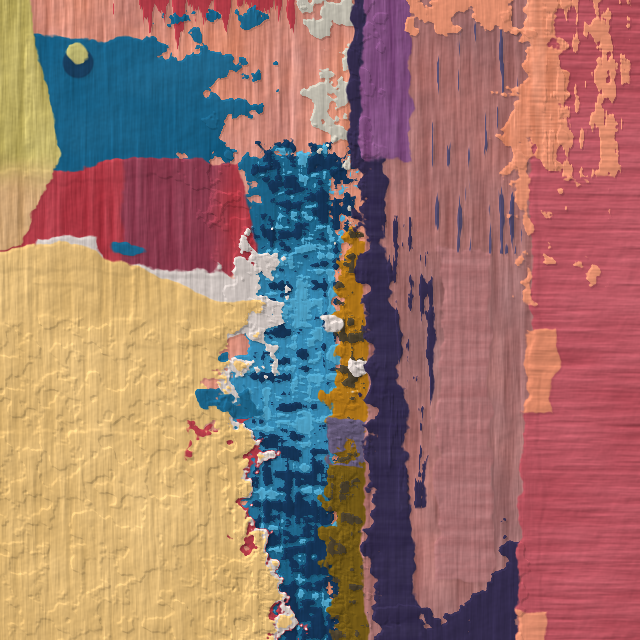
Give the GLSL for this texture, as a WebGL 2 fragment shader.

```glsl
#version 300 es
precision highp float;
// Thick abstract paint: cream, blue, ochre, indigo, mauve and crimson slabs with dry-brushed edges.
uniform vec2 u_resolution;
out vec4 fragColor;

float hash(vec2 p) { return fract(sin(dot(p, vec2(127.1, 311.7))) * 43758.5453); }

float noise(vec2 p) {
  vec2 i = floor(p), f = fract(p);
  f = f * f * (3. - 2. * f);
  return mix(mix(hash(i), hash(i + vec2(1, 0)), f.x),
             mix(hash(i + vec2(0, 1)), hash(i + 1.), f.x), f.y);
}

// Centred fractal noise
float fbm(vec2 p) {
  float sum = -.47, amp = .5;
  for (int i = 0; i < 4; i++) {
    sum += amp * noise(p);
    p = mat2(1.9, .3, -.3, 1.9) * p + 17.;
    amp *= .5;
  }
  return sum;
}

// Distance to the sides of a rectangle, positive inside
float block(vec2 p, float x0, float y0, float x1, float y1) {
  return min(min(p.x - x0, x1 - p.x), min(p.y - y0, y1 - p.y));
}

float rise(float a, float b, float v) { return smoothstep(a, b, v); }

// Cover with a coat of colour; alpha stores paint thickness
void lay(inout vec4 c, vec3 colour, float d) {
  c.rgb = mix(c.rgb, colour, rise(-.002, .002, d));
  c.a += .22 * rise(-.004, .005, d);
}

vec4 paint(vec2 p) {
  float broad = fbm(p * 9.), grain = fbm(p * 42.);
  float vert = fbm(p * vec2(120, 9)), horiz = fbm(p * vec2(9, 120));
  vec2 q = p + .03 * vec2(broad, fbm(p * 11. + 7.)) + .02 * vec2(grain, -grain);
  float x = q.x, y = q.y;
  vec3 peach = vec3(.87, .55, .43), red = vec3(.67, .23, .27), indigo = vec3(.2, .17, .29);
  vec3 blue = vec3(.11, .38, .52), chalk = vec3(.79, .75, .73);

  // Salmon ground with red drips along the top
  vec4 c = vec4(mix(vec3(.8, .54, .49), peach, .5 + 2. * broad) + .3 * vert, 0);
  lay(c, red, block(q, .2, .975, .45, 1.1) + .14 * vert);

  // Blue slab, dry on its right side
  lay(c, blue + .15 * broad, block(q, .04, .72, .36, .94) + .35 * grain * rise(.2, .34, x));

  // Blue column with a woven dark and light drag
  float weave = fbm(p * vec2(38, 85)) + .6 * vert;
  float middle = rise(.12, .34, y) * (1. - rise(.52, .66, y));
  lay(c, mix(blue, vec3(.21, .53, .69), middle), block(q, .36, -.1, .535, .775) + .12 * grain);
  float column = block(q, .395, -.1, .56, .78) + .1 * grain;
  lay(c, vec3(.08, .2, .33), min(column, .1 * (weave + .04 - .16 * middle)));
  lay(c, vec3(.3, .62, .76), min(column, .1 * (.1 * middle - weave - .2)));

  // Red slab with a darker glazed half
  float glaze = rise(.185, .195, x) * (1. - rise(.32, .37, x));
  lay(c, mix(red, vec3(.53, .23, .3), glaze) + .15 * vert,
      block(q, -.1, .575, .395 - .2 * max(y - .6, 0.), .735 + .015 * rise(.07, .2, x)));
  lay(c, blue, .016 - length((q - vec2(.197, .608)) * vec2(.6, 1.5)));

  // Chalky edge, then the big cream field with chipped right side
  lay(c, chalk, block(q, .06, .55, .15, .622));
  lay(c, chalk, block(q, .2, .46, .41, .583) + .2 * grain * rise(.33, .4, x));
  float edge = .425 - .09 * rise(.05, .38, y) + .04 * rise(.38, .5, y) + .05 * exp(-pow(abs(y - .295) / .03, 2.));
  float side = edge - x + .15 * grain * rise(.2, .34, x);
  float top = .612 - .03 * rise(.1, .22, x) - .05 * rise(.19, .38, x) - y;
  lay(c, red, min(min(side + .015, .33 - y), top));
  lay(c, chalk, min(min(side + .012, .1 * grain), .5 - y));
  lay(c, vec3(.86, .71, .46) + .12 * broad + .07 * vert, min(side, top));
  lay(c, mix(red, blue, step(.35, y)), min(block(q, .29, .27, .41, .45), .1 * (fbm(p * 34. + 5.) - .14)));

  // Olive cream corner, its beige tail and a raised dab
  float left = .09 - .045 * rise(.75, 1., y) - .055 * (1. - rise(.62, .76, y));
  lay(c, mix(vec3(.8, .64, .46), vec3(.73, .67, .39), rise(.69, .77, y)) + .25 * vert, min(left - x, y - .615));
  lay(c, vec3(.1, .24, .36), .024 - length(p - vec2(.122, .902)));
  lay(c, vec3(.72, .69, .43), .016 - length(q - vec2(.12, .917)));

  // Pale seam, then ochre turning olive
  lay(c, vec3(.73, .71, .66), block(q, .513, .61, .566, 1.1) + .22 * grain - .035 * (1. - rise(.7, .82, y)));
  float strip = block(q, .515 + .025 * rise(.48, .63, y), -.1, .582, .63);
  lay(c, mix(vec3(.44, .34, .09), vec3(.67, .45, .1), rise(.26, .36, y)), strip + .05 * grain);
  lay(c, vec3(.28, .24, .17), min(strip, .1 * (weave - .16)));
  lay(c, vec3(.38, .34, .45), min(block(q, .51, .275, .575, .35), .1 * (grain + .05)));
  lay(c, chalk, .013 - length(q - vec2(.519, .492)) + .04 * grain);
  lay(c, chalk, .018 - length(q - vec2(.561, .43)) + .1 * grain);

  // Mauve panel with rosier centre and dark bristle lines
  lay(c, mix(vec3(.59, .41, .41), vec3(.69, .45, .43), .5 + 2. * broad) + .22 * vert, min(x - .57, .84 - x));
  lay(c, vec3(.66, .44, .44) + .12 * horiz, block(q, .685, .09, .765, .612));
  lay(c, indigo + .1, min(block(q, .67, .61, .81, .97), .1 * (vert - .13)));
  lay(c, indigo, min(block(q, .6, .2, .672, .66), .1 * (vert + .5 * grain - .08)));
  lay(c, indigo, block(q, .58, -.1, .805, .035 + .11 * rise(.72, .79, x)) + .12 * grain);

  // Indigo bar and the violet stroke above it
  lay(c, indigo + .08 * horiz, block(q, .585 - .035 * y, -.1, .652 - .048 * rise(.05, .7, y), .77) + .05 * grain);
  lay(c, indigo, block(q, .547, .74, .57, 1.1));
  lay(c, vec3(.49, .3, .48) + .2 * vert, block(q, .567, .755, .643, 1.1));

  // Crimson field, peach border and scattered scraps
  lay(c, vec3(.71, .33, .37) + .1 * broad + .08 * horiz, x - .808 - .02 * rise(.2, .5, y));
  lay(c, peach + .2 * vert, block(q, .805, .735, .875, 1.1) + .1 * grain);
  lay(c, peach, min(block(q, .85, .72, .98, 1.1), .1 * (vert + grain + .5 * (y - .95))));
  lay(c, peach - .03, block(q, .818, .355, .866, .485));
  lay(c, peach, block(q, .815, .54, .83, .76) + .06 * grain);
  lay(c, peach, block(q, .808, -.1, .848, .045));
  lay(c, peach, min(block(q, .83, .55, .96, .72), .1 * (grain - .17)));
  lay(c, peach, block(q, .66, .96, .81, 1.1) + .15 * grain);

  // Bristle relief: upright on the left, sideways on the right
  c.a += .7 * mix(vert, horiz, rise(.8, .84, x)) + .7 * grain + .8 * broad;
  return c;
}

void main() {
  vec2 p = gl_FragCoord.xy / u_resolution;
  vec4 c = paint(p);
  // Raking light from the upper left
  float slope = c.a - paint(p + vec2(-.0022, .0028)).a;
  fragColor = vec4(c.rgb * (1. + clamp(.6 * slope, -.3, .25)), 1);
}
```
